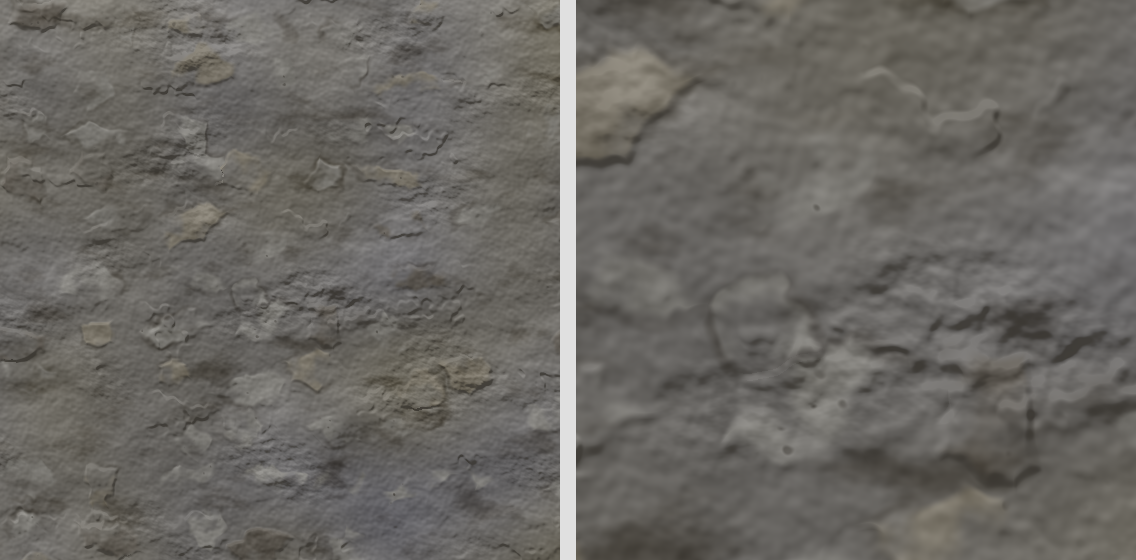
Left, the full canvas; right, a detail of the centre.
This texture is drawn by a Shadertoy shader. Its source:

```glsl
// Weathered rubble wall: irregular stones half buried in rough grey mortar.
// A height field of gradient noise, polygon stones and broken ledges is lit
// from above, then tinted by broad stains, stone colours, pits and crevices.

#define STONE_CELLS vec2(7.5, 11.0)
#define STONE_SHARE 0.82
#define STONE_RELIEF 0.17
#define LEDGE_RELIEF 0.15
#define RUBBLE_RELIEF 0.85
#define MORTAR_RELIEF 0.95
#define GRIT_RELIEF 0.045
#define LIGHT_STEP vec2(-0.0015, 0.004)
#define STAIN_STRENGTH 0.19
#define DIRT_STRENGTH 0.10
#define PIT_CELLS 62.0

const vec3 MORTAR = vec3(0.410, 0.400, 0.382);
const vec3 PALE_STONE = vec3(0.492, 0.485, 0.464);
const vec3 TAN_STONE = vec3(0.452, 0.428, 0.375);
const vec3 BROWN_STONE = vec3(0.335, 0.315, 0.285);
const vec3 CREVICE = vec3(0.235, 0.222, 0.200);

vec2 hash2(vec2 p) {
    vec3 q = fract(p.xyx * vec3(0.1031, 0.1030, 0.0973));
    q += dot(q, q.yzx + 33.33);
    return fract((q.xx + q.yz) * q.zy);
}

float corner(vec2 cell, vec2 offset) {
    return dot(hash2(cell) * 2.0 - 1.0, offset);
}

// Gradient noise, roughly -0.6 to 0.6
float noise(vec2 p) {
    vec2 i = floor(p), f = fract(p);
    vec2 u = f * f * f * (f * (f * 6.0 - 15.0) + 10.0);
    vec2 e = vec2(1.0, 0.0);
    float low = mix(corner(i, f), corner(i + e, f - e), u.x);
    float high = mix(corner(i + e.yx, f - e.yx), corner(i + 1.0, f - 1.0), u.x);
    return mix(low, high, u.y);
}

float fbm(vec2 p) {
    float sum = 0.0, amp = 0.5;
    for (int i = 0; i < 5; i++) {
        sum += amp * noise(p);
        p = mat2(1.6, 1.2, -1.2, 1.6) * p + 17.3;
        amp *= 0.5;
    }
    return sum;
}

// Nearest stone: x = signed edge distance, y = random identity
vec2 stones(vec2 p) {
    p += 0.016 * vec2(noise(p * 22.0), noise(p * 22.0 + 40.0));
    p += 0.010 * vec2(noise(p * 60.0), noise(p * 60.0 + 70.0));
    vec2 home = floor(p * STONE_CELLS);
    vec2 nearest = vec2(1.0, 0.0);
    for (int j = -1; j <= 1; j++)
    for (int i = -1; i <= 1; i++) {
        vec2 cell = home + vec2(i, j);
        vec2 seed = hash2(cell + 5.0);
        if (seed.x > STONE_SHARE) continue;
        vec2 center = (cell + 0.2 + 0.6 * hash2(cell + 19.0)) / STONE_CELLS;
        vec2 size = mix(vec2(0.026, 0.018), vec2(0.072, 0.042), hash2(cell + 71.0));
        float tilt = (seed.y - 0.5) * 0.7;
        vec2 q = mat2(cos(tilt), -sin(tilt), sin(tilt), cos(tilt)) * (p - center) / size;
        float d = -1.0;
        for (int k = 0; k < 6; k++) {
            vec2 side = hash2(cell + float(k) * 13.7 + 101.0);
            float angle = (float(k) + 0.7 * side.x) * 1.0472;
            d = max(d, dot(q, vec2(cos(angle), sin(angle))) - mix(0.65, 1.0, side.y));
        }
        d *= size.y;
        if (d < nearest.x) nearest = vec2(d, hash2(cell + 7.0).y);
    }
    return nearest;
}

float wallHeight(vec2 p, vec2 stone) {
    float raised = smoothstep(0.005, -0.005, stone.x) * mix(-0.3, 1.0, stone.y);
    float ragged = 0.3 * noise(p * 28.0) + 0.22 * noise(p * 65.0);
    float ledge = noise(p * vec2(4.0, 13.0) + 31.0) + ragged;
    float broken = smoothstep(0.05, 0.3, noise(p * vec2(8.0, 10.0) + 53.0));
    float rubble = smoothstep(-0.02, 0.35, noise(p * vec2(4.5, 8.0) + 88.0));
    return STONE_RELIEF * raised * (1.0 + 1.2 * noise(p * 18.0 + 11.0))
         + LEDGE_RELIEF * broken * smoothstep(-0.05, 0.05, ledge)
         + RUBBLE_RELIEF * rubble * fbm(p * vec2(14.0, 24.0) + 9.0)
         + MORTAR_RELIEF * fbm(p * vec2(7.0, 9.0))
         + GRIT_RELIEF * noise(p * 115.0 + 3.0);
}

// Small ragged holes, gathered in clusters
float pits(vec2 p) {
    p += 0.004 * vec2(noise(p * 90.0), noise(p * 90.0 + 33.0));
    vec2 cell = floor(p * PIT_CELLS);
    vec2 seed = hash2(cell + 211.0);
    float d = length(fract(p * PIT_CELLS) - mix(vec2(0.25), vec2(0.75), hash2(cell + 9.0)));
    float cluster = smoothstep(0.05, 0.2, noise(p * 9.0 + 140.0));
    float radius = mix(0.06, 0.20, seed.y * seed.y);
    return cluster * step(0.65, seed.x) * smoothstep(radius + 0.1, radius - 0.08, d);
}

void mainImage(out vec4 fragColor, in vec2 fragCoord) {
    vec2 p = fragCoord / iResolution.y;
    vec2 stone = stones(p);
    vec2 lit = p + LIGHT_STEP;
    float slope = wallHeight(p, stone) - wallHeight(lit, stones(lit));

    // Mortar with broad stains, paler towards the top, warm and cool zones
    float stain = fbm(p * vec2(3.0, 4.5) + 61.0);
    vec3 color = MORTAR + STAIN_STRENGTH * stain + 0.04 * smoothstep(0.6, 1.0, p.y);
    color -= 0.025 * smoothstep(0.5, 0.0, length(p - vec2(0.35, 0.42)));
    color += vec3(0.004, 0.0, -0.018) * 3.5 * noise(p * 3.5 + 23.0);

    // Stone faces with chips, partly smeared over with mortar
    vec3 face = stone.y < 0.62 ? PALE_STONE : (stone.y < 0.83 ? TAN_STONE : BROWN_STONE);
    face += 0.16 * fbm(p * vec2(26.0, 16.0)) + 0.10 * stain;
    float bare = smoothstep(-0.2, 0.15, noise(p * 14.0 + 77.0) + 0.4 * noise(p * 45.0));
    float cover = smoothstep(0.003, -0.004, stone.x) * bare;
    color = mix(color, face, 0.8 * cover);

    // Dirt gathers in horizontal patches and along stone contours
    float dirt = smoothstep(0.03, 0.3, fbm(p * vec2(9.0, 17.0) + 45.0));
    float rim = smoothstep(0.008, 0.0, abs(stone.x - 0.003));
    rim *= smoothstep(0.0, 0.3, noise(p * 12.0 + 15.0));
    color -= vec3(0.95, 1.0, 1.08) * DIRT_STRENGTH * (dirt * (1.0 - 0.5 * cover) + 0.7 * rim);

    // Relief light, with warm dark crevices under overhangs
    color += 1.05 * clamp(slope, -0.12, 0.085) + 0.03 * noise(p * 70.0 + 6.0);
    color = mix(color, CREVICE, 0.7 * smoothstep(0.04, 0.12, -slope));
    color = mix(color, CREVICE, 0.7 * pits(p) * mix(0.1, 1.0, cover));
    fragColor = vec4(color + 0.008, 1.0);
}
```
